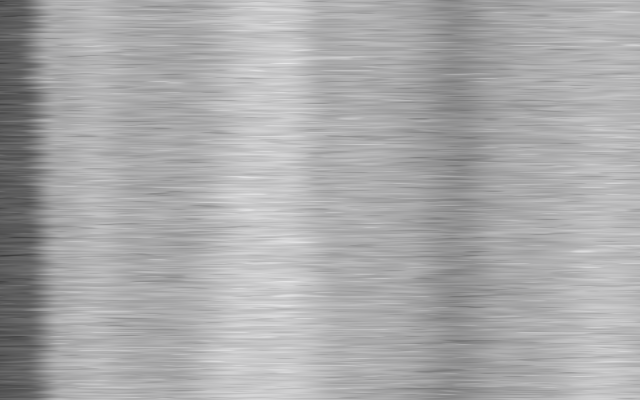
Give the GLSL for this texture, as a Shadertoy shader.

```glsl
// Brushed steel sheet: fine horizontal scratches over soft vertical reflections.

float hash(vec2 p) {
    return fract(sin(dot(p, vec2(12.9898, 78.233))) * 43758.5453);
}

// Smooth noise along one scratch row; each row is shifted at random.
float rowNoise(float x, float row, float seed) {
    x += 37.0 * hash(vec2(row, seed));
    float cell = floor(x);
    float blend = smoothstep(0.0, 1.0, x - cell);
    float a = hash(vec2(cell, row + seed));
    float b = hash(vec2(cell + 1.0, row + seed));
    return mix(a, b, blend) - 0.5;
}

// Scratches: density.x cells along the grain, density.y rows across it.
float scratches(vec2 p, vec2 density, float seed) {
    p *= density;
    float row = floor(p.y);
    float blend = smoothstep(0.0, 1.0, p.y - row);
    return mix(rowNoise(p.x, row, seed), rowNoise(p.x, row + 1.0, seed), blend);
}

float band(float x, float center, float width) {
    float d = (x - center) / width;
    return exp(-d * d);
}

// Vertical reflections, drifting a little from top to bottom.
float reflections(vec2 uv) {
    float x = uv.x;
    float low = 1.0 - uv.y;
    float darkEdge = 0.058 + 0.016 * low;
    float tone = mix(0.35 + 0.9 * x, 0.665, smoothstep(darkEdge - 0.03, darkEdge + 0.025, x));
    tone += 0.05 * band(x, 0.15, 0.04);
    float rise = smoothstep(0.30 - 0.04 * low, 0.42 - 0.05 * low, x);
    float fall = smoothstep(0.44, 0.51 + 0.04 * low, x);
    tone += 0.125 * (rise - fall);
    tone += 0.02 * band(x, 0.54, 0.06);
    tone -= 0.105 * band(x, 0.71, 0.055);
    tone += 0.04 * smoothstep(0.78, 0.96, x);
    tone += 0.075 * low * band(x, 0.94, 0.055);
    return tone;
}

void mainImage(out vec4 fragColor, in vec2 fragCoord) {
    vec2 uv = fragCoord / iResolution.xy;

    // Ragged reflection edges follow the grain.
    float fray = scratches(uv, vec2(9.0, 150.0), 3.0);
    float tone = reflections(uv + vec2(0.022 * fray, 0.0));

    // Fine, medium and broad grain.
    float grain = 0.080 * scratches(uv, vec2(26.0, 310.0), 11.0);
    grain += 0.070 * scratches(uv, vec2(14.0, 210.0), 23.0);
    grain += 0.035 * scratches(uv, vec2(8.0, 70.0), 41.0);

    // Sparse bright and dark hairlines.
    float hairline = scratches(uv, vec2(18.0, 290.0), 59.0);
    grain += 0.07 * smoothstep(0.28, 0.48, hairline);
    grain -= 0.07 * smoothstep(0.28, 0.48, -hairline);

    vec3 steelTint = vec3(0.998, 0.998, 1.003);
    fragColor = vec4((tone + grain) * steelTint, 1.0);
}
```
